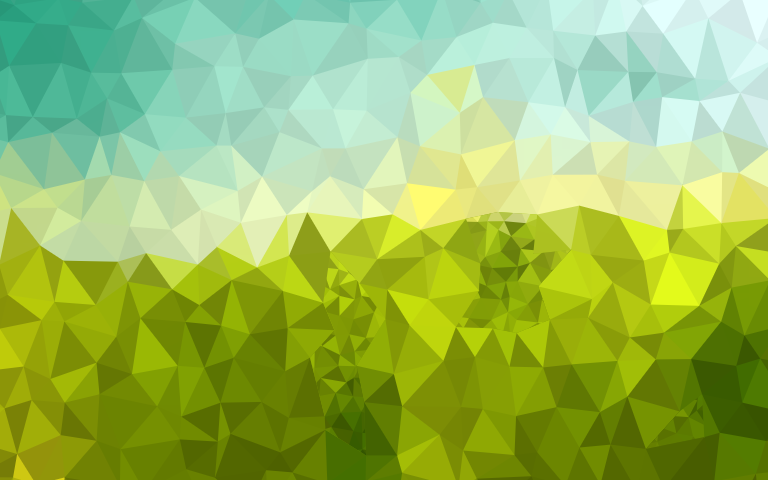
Write a Shadertoy shader that draws this background.

```glsl
// Low-poly meadow: faceted teal sky, pale yellow horizon and green field.

float hash(vec2 p) {
    vec3 q = fract(vec3(p.xyx) * 0.1031);
    q += dot(q, q.yzx + 33.33);
    return fract((q.x + q.y) * q.z);
}

// Soft elliptical spot, 1 at its centre
float spot(vec2 p, vec2 centre, vec2 radius) {
    vec2 d = (p - centre) / radius;
    return exp(-dot(d, d));
}

vec3 skyColor(vec2 p) {
    vec3 c = mix(vec3(0.91, 0.95, 0.73), vec3(0.74, 0.91, 0.83), smoothstep(0.52, 0.76, p.y));
    c = mix(c, vec3(0.88, 0.97, 0.97), smoothstep(0.8, 1.5, p.x) * smoothstep(0.58, 0.78, p.y));
    c = mix(c, vec3(0.36, 0.76, 0.67), 0.85 * spot(p, vec2(0.65, 1.04), vec2(0.45, 0.13)));
    c = mix(c, vec3(0.52, 0.80, 0.71), 0.9 * spot(p, vec2(1.32, 0.84), vec2(0.20, 0.07)));
    c = mix(c, vec3(0.62, 0.84, 0.76), 0.6 * spot(p, vec2(1.46, 0.68), vec2(0.16, 0.06)));
    // Deep teal corner
    c = mix(c, vec3(0.34, 0.71, 0.59), min(1.0, 1.3 * spot(p, vec2(0.0, 0.84), vec2(0.42, 0.21))));
    c = mix(c, vec3(0.13, 0.61, 0.48), 0.9 * spot(p, vec2(0.0, 1.0), vec2(0.32, 0.2)));
    c = mix(c, vec3(0.64, 0.87, 0.79), 0.7 * spot(p, vec2(0.45, 0.88), vec2(0.13, 0.1)));
    // Warm light along the horizon
    c = mix(c, vec3(0.78, 0.84, 0.42), 0.8 * spot(p, vec2(0.0, 0.58), vec2(0.25, 0.06)));
    c = mix(c, vec3(0.70, 0.83, 0.63), 0.7 * spot(p, vec2(0.22, 0.48), vec2(0.16, 0.07)));
    c = mix(c, vec3(0.96, 0.94, 0.56), 0.8 * spot(p, vec2(1.25, 0.61), vec2(0.35, 0.07)));
    c = mix(c, vec3(0.95, 0.93, 0.45), 0.8 * spot(p, vec2(0.98, 0.65), vec2(0.08, 0.1)));
    c = mix(c, vec3(0.90, 0.93, 0.45), 0.8 * spot(p, vec2(0.94, 0.79), vec2(0.04, 0.05)));
    c = mix(c, vec3(0.94, 0.90, 0.34), 0.8 * spot(p, vec2(1.58, 0.54), vec2(0.12, 0.07)));
    return mix(c, vec3(1.0, 0.95, 0.30), spot(p, vec2(0.89, 0.52), vec2(0.11, 0.07)));
}

vec3 fieldColor(vec2 p) {
    vec3 c = mix(vec3(0.38, 0.47, 0.0), vec3(0.57, 0.67, 0.02), smoothstep(0.05, 0.36, p.y));
    c = mix(c, vec3(0.74, 0.81, 0.16), smoothstep(0.34, 0.55, p.y));
    // Sunlit patches
    c = mix(c, vec3(0.66, 0.68, 0.04), 0.8 * spot(p, vec2(0.0, 0.2), vec2(0.16, 0.35)));
    c = mix(c, vec3(0.80, 0.74, 0.08), 0.8 * spot(p, vec2(0.09, 0.0), vec2(0.08, 0.07)));
    c = mix(c, vec3(0.72, 0.79, 0.05), 0.8 * spot(p, vec2(0.90, 0.35), vec2(0.10, 0.12)));
    c = mix(c, vec3(0.65, 0.72, 0.03), 0.8 * spot(p, vec2(0.92, 0.08), vec2(0.11, 0.13)));
    c = mix(c, vec3(0.80, 0.87, 0.10), 0.9 * spot(p, vec2(1.34, 0.41), vec2(0.13, 0.10)));
    c = mix(c, vec3(0.67, 0.75, 0.04), 0.8 * spot(p, vec2(1.24, 0.28), vec2(0.13, 0.1)));
    // Shaded undergrowth
    c = mix(c, vec3(0.19, 0.34, 0.0), 0.9 * spot(p, vec2(0.76, 0.06), vec2(0.07, 0.16)));
    c = mix(c, vec3(0.38, 0.50, 0.02), 0.8 * spot(p, vec2(1.05, 0.44), vec2(0.08, 0.13)));
    c = mix(c, vec3(0.35, 0.47, 0.0), 0.6 * spot(p, vec2(0.45, 0.25), vec2(0.14, 0.1)));
    c = mix(c, vec3(0.28, 0.40, 0.0), 0.7 * spot(p, vec2(1.24, 0.17), vec2(0.07, 0.07)));
    return mix(c, vec3(0.20, 0.36, 0.0), 0.95 * spot(p, vec2(1.55, 0.2), vec2(0.13, 0.17)));
}

// Flat colour of one facet, varied by its random seed
vec3 facetColor(vec2 p, vec2 seed) {
    float shade = hash(seed) - 0.5;
    p += 0.05 * (vec2(hash(seed + 17.0), hash(seed + 43.0)) - 0.5);
    float horizon = 0.55 - 0.12 * exp(-pow((p.x - 0.3) / 0.3, 2.0));
    float sky = smoothstep(-0.025, 0.025, p.y - horizon);
    vec3 c = mix(fieldColor(p), skyColor(p), sky);
    return clamp(c * (1.0 + shade * mix(0.42, 0.13, sky)), 0.0, 1.0);
}

// Areas where the mesh is finer
float detail(vec2 p) {
    return step(0.4, spot(p, vec2(0.71, 0.26), vec2(0.055, 0.21))
                   + spot(p, vec2(1.06, 0.42), vec2(0.09, 0.14))
                   + spot(p, vec2(1.42, 0.12), vec2(0.05, 0.08)));
}

// Jittered mesh point, odd rows shifted by half a cell
vec2 meshPoint(vec2 id) {
    vec2 jitter = vec2(hash(id + 71.0), hash(id + 139.0)) - 0.5;
    return id + vec2(0.5 * mod(id.y, 2.0), 0.0) + 0.7 * jitter;
}

float edgeDistance(vec2 p, vec2 a, vec2 b) {
    vec2 e = b - a;
    return (e.x * (p.y - a.y) - e.y * (p.x - a.x)) / length(e);
}

// Adds a counter-clockwise triangle: colour and detail, weighted by coverage
void addFacet(inout vec4 total, inout float weight, vec2 p, vec2 a, vec2 b, vec2 c,
              vec2 seed, float size) {
    float d = min(edgeDistance(p, a, b), min(edgeDistance(p, b, c), edgeDistance(p, c, a)));
    float cover = clamp(0.5 + d * size * iResolution.y, 0.0, 1.0);
    if (cover <= 0.0) return;
    vec2 centre = (a + b + c) / 3.0 * size;
    total += cover * vec4(facetColor(centre, seed), detail(centre));
    weight += cover;
}

vec4 facets(vec2 p, float size) {
    vec2 q = p / size;
    vec4 total = vec4(facetColor(p, floor(q)), 0.0) * 0.001;
    float weight = 0.001;
    for (int j = -1; j <= 1; j++)
    for (int i = -1; i <= 1; i++) {
        vec2 id = floor(q) + vec2(i, j);
        vec2 a = meshPoint(id), b = meshPoint(id + vec2(1, 0));
        vec2 c = meshPoint(id + vec2(1, 1)), d = meshPoint(id + vec2(0, 1));
        // Split each quad along its shorter diagonal
        bool split = distance(a, c) < distance(b, d);
        addFacet(total, weight, q, a, b, split ? c : d, id + 5.0, size);
        addFacet(total, weight, q, split ? a : b, c, d, id + 211.0, size);
    }
    return total / weight;
}

void mainImage(out vec4 fragColor, in vec2 fragCoord) {
    vec2 p = fragCoord / iResolution.xy * vec2(1.6, 1.0);
    vec4 coarse = facets(p, 0.078);
    vec4 fine = facets(p, 0.034);
    fragColor = vec4(mix(coarse.rgb, fine.rgb, coarse.a), 1.0);
}
```
